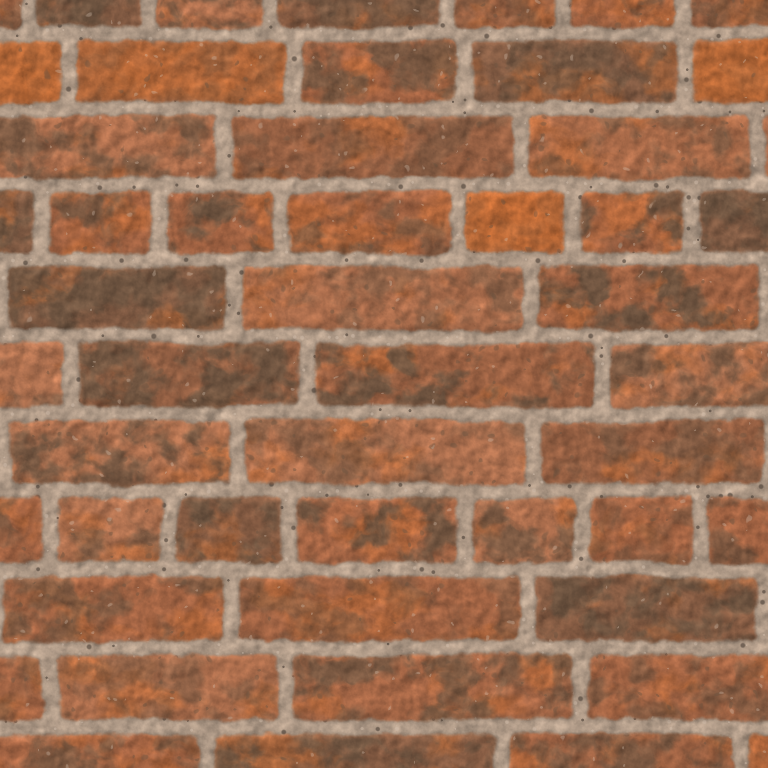
A Shadertoy shader for this texture:

```glsl
// Weathered brick wall: long stretcher courses broken up by courses of short headers.
// Each course picks a joint rhythm and a shift; rounded boxes cut the bricks from the
// mortar, and warped value noise and scattered grains add soot, relief, chips and pits.

const float PI = 3.14159265;
const float COURSE = 0.1003;              // height of a brick plus its bed joint
const float FIRST_JOINT = 0.0443;         // top bed joint, measured from the top
const float BOW = 0.0078;                 // sag of the courses at mid height
const vec2  JOINT = vec2(0.0215, 0.0190); // widths of upright and bed joints
const float CORNER = 0.007;
const float WOBBLE = 0.006;
const float ROUGH_EDGE = 0.009;
const float SOFTNESS = 0.0022;            // half width of the brick edge

const vec3 DARK   = vec3(0.48, 0.345, 0.26);
const vec3 CLAY   = vec3(0.63, 0.385, 0.26);
const vec3 PALE   = vec3(0.71, 0.475, 0.345);
const vec3 ORANGE = vec3(0.74, 0.41, 0.205);
const vec3 SOOT   = vec3(0.42, 0.325, 0.25);
const vec3 MORTAR = vec3(0.695, 0.61, 0.535);
const vec3 PIT    = vec3(0.34, 0.29, 0.25);
const vec3 FLECK  = vec3(0.82, 0.74, 0.67);

// Joint rhythms along one width of the wall, and the shift of each course
const float STRETCHERS[3] = float[3](0.0, 0.306, 0.691);
const float HEADERS[6] = float[6](0.0, 0.156, 0.314, 0.543, 0.694, 0.848);
const float MIXED[4] = float[4](0.0, 0.293, 0.514, 0.803);
const float SHIFT[11] = float[11](0.039, 0.089, -0.014, 0.052, 0.0, 0.094,
                                  0.004, 0.064, -0.004, 0.066, -0.036);

float hash(vec2 p) {
    vec3 q = fract(p.xyx * 0.1031);
    q += dot(q, q.yzx + 33.33);
    return fract((q.x + q.y) * q.z);
}

float noise(vec2 p) {
    vec2 i = floor(p), f = fract(p);
    f = f * f * (3.0 - 2.0 * f);
    return mix(mix(hash(i), hash(i + vec2(1, 0)), f.x),
               mix(hash(i + vec2(0, 1)), hash(i + vec2(1, 1)), f.x), f.y);
}

float fbm(vec2 p) {
    float sum = 0.0, amp = 0.533;
    for (int i = 0; i < 4; i++) {
        sum += amp * noise(p);
        p = mat2(1.6, 1.2, -1.2, 1.6) * p + 17.3;
        amp *= 0.5;
    }
    return sum;
}

// Soft round grains, one in a share of the unit cells
float grains(vec2 p, float share) {
    vec2 cell = floor(p);
    vec2 center = 0.35 + 0.3 * vec2(hash(cell + 5.1), hash(cell + 8.7));
    float radius = mix(0.14, 0.34, hash(cell + 2.3));
    float present = step(hash(cell + 70.9), share);
    return present * (1.0 - smoothstep(0.4 * radius, radius, length(fract(p) - center)));
}

// Signed distance to the brick around p; also gives its id and local position (-1..1)
float brickDistance(vec2 p, out vec2 id, out vec2 local) {
    float depth = 1.0 - p.y - FIRST_JOINT;
    depth += BOW * sin(PI * depth / (9.0 * COURSE));
    float level = depth / COURSE + 1.0;
    int course = clamp(int(floor(level)), 0, 10);
    bool mixedCourse = course == 1;
    bool headerCourse = course == 0 || course % 4 == 3;
    int count = mixedCourse ? 4 : headerCourse ? 6 : 3;

    // Nearest upright joints on both sides
    float x = fract(p.x - SHIFT[course]);
    float left = 0.0, right = 1.0;
    id = vec2(0.0, float(course));
    for (int i = 0; i < count; i++) {
        float joint = mixedCourse ? MIXED[i] : headerCourse ? HEADERS[i] : STRETCHERS[i];
        if (joint <= x) { left = joint; id.x = float(i); }
        else right = min(right, joint);
    }

    vec2 halfSize = 0.5 * (vec2(right - left, COURSE) - JOINT);
    vec2 q = vec2(x - 0.5 * (left + right), (float(course) + 0.5 - level) * COURSE);
    local = q / halfSize;
    vec2 e = abs(q) - halfSize + CORNER;
    return length(max(e, 0.0)) + min(max(e.x, e.y), 0.0) - CORNER;
}

vec3 brickColor(vec2 uv, vec2 id, vec2 local, float d, float relief) {
    vec2 seed = id * vec2(11.0, 17.0) + 6.0;
    float tone = hash(seed), sooty = hash(seed + 41.7);
    // Hotter firing is likelier towards the upper right
    float heat = hash(seed + 63.1) + 0.10 * (min(id.x, 2.0) - 1.0) - 0.025 * (id.y - 4.0);
    float vivid = smoothstep(0.86, 1.0, heat);
    vec3 c = mix(DARK, CLAY, smoothstep(0.0, 0.45, tone));
    c = mix(c, PALE, 0.6 * smoothstep(0.55, 1.0, tone));
    c = mix(c, ORANGE, 0.9 * vivid);
    // Mottling: fired patches, soot in ragged blotches, then a worn rim
    vec2 ragged = uv + 0.02 * vec2(fbm(uv * 35.0), fbm(uv * 35.0 + 40.0));
    c = mix(c, ORANGE, 0.5 * smoothstep(0.48, 0.72, fbm(ragged * vec2(17, 22) + seed)));
    float soot = smoothstep(0.38, 0.68, fbm(ragged * vec2(30, 34) + seed * 1.7));
    c = mix(c, SOOT, soot * mix(0.40, 0.95, sooty) * (1.0 - 0.75 * vivid));
    c = mix(c, PALE, 0.45 * smoothstep(-0.008, 0.0, d) * noise(uv * 45.0));
    c *= 0.87 + 0.27 * fbm(ragged * vec2(95, 80)) + 0.5 * relief;
    c *= 1.0 + 0.07 * local.y * smoothstep(0.65, 1.0, abs(local.y));
    c = mix(c, SOOT, 0.45 * grains(ragged * 62.0, 0.13));
    return mix(c, FLECK, 0.35 * grains(ragged * 88.0 + 9.0, 0.06));
}

vec3 mortarColor(vec2 uv, float d, float relief) {
    vec3 c = MORTAR * (0.85 + 0.30 * fbm(uv * 95.0) + 0.4 * relief);
    c = mix(c, FLECK, 0.5 * grains(uv * 90.0 + 31.0, 0.13));
    c = mix(c, PIT, 0.7 * grains(uv * 72.0 + 57.0, 0.09));
    return c * mix(0.88, 1.0, smoothstep(0.0, 0.006, d));
}

void mainImage(out vec4 fragColor, in vec2 fragCoord) {
    vec2 uv = fragCoord / iResolution.xy;
    float soft = SOFTNESS + 0.5 / min(iResolution.x, iResolution.y);
    vec2 warp = vec2(noise(uv * 14.0), noise(uv * 11.0 + 50.0)) - 0.5;
    vec2 id, local;
    float d = brickDistance(uv + WOBBLE * warp, id, local);
    d += ROUGH_EDGE * (fbm(uv * 60.0) - 0.5);
    // Light from the upper left over the rough surface
    float relief = fbm(uv * 62.0) - fbm(uv * 62.0 + vec2(-0.25, 0.35));
    vec3 brick = brickColor(uv, id, local, d, relief);
    vec3 color = mix(brick, mortarColor(uv, d, relief), smoothstep(-soft, soft, d));
    fragColor = vec4(clamp(color, 0.0, 1.0), 1.0);
}
```
